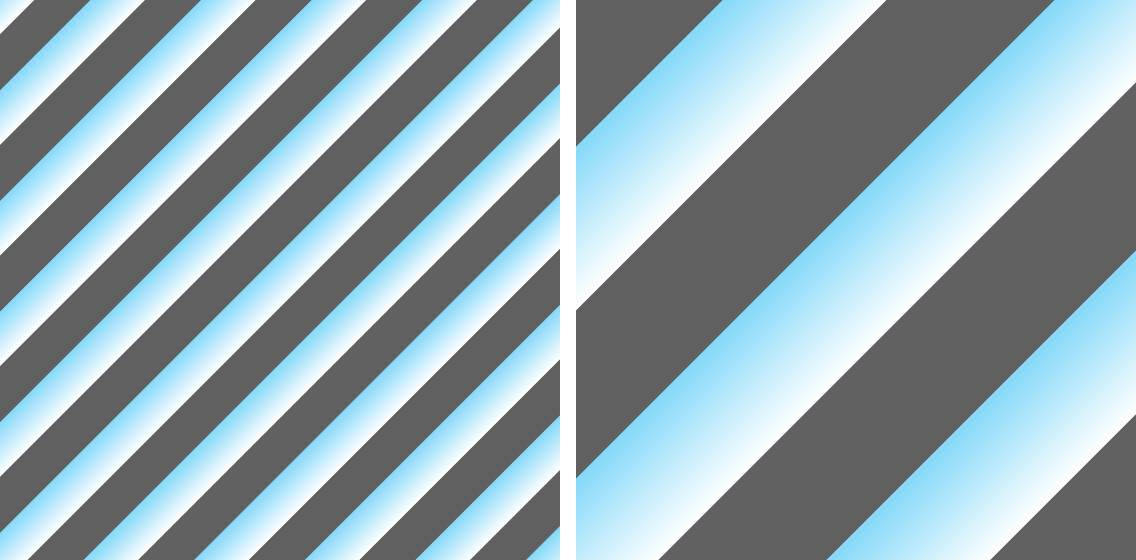
Left: the whole. Right: its middle third, enlarged.
Reproduce this pattern procedurally as a Shadertoy shader.

```glsl
#define REPEATS 5.062      // stripes along one canvas side
#define FIRST_EDGE 0.1613  // blue edge of the first full stripe, from the top left
#define BAND_SHARE 0.4935  // part of each repeat taken by the light band
#define EDGE_PIXELS 1.2    // width of the smoothed edge
#define GREY vec3(0.376, 0.376, 0.376)
#define SKY vec3(0.515, 0.847, 0.973)
#define WHITE vec3(1.0, 1.0, 1.0)

// Coverage of a band centred at zero, from its signed distance
float bandCoverage(float dist, float softness) {
    return 1.0 - smoothstep(-0.5 * softness, 0.5 * softness, dist);
}

void mainImage(out vec4 fragColor, in vec2 fragCoord) {
    vec2 uv = fragCoord / iResolution.y;

    // Position across the diagonal, measured from the top left corner
    float diagonal = uv.x + 1.0 - uv.y;
    float bandCentre = 0.5 * BAND_SHARE;
    float repeatPos = (diagonal - FIRST_EDGE) * REPEATS - bandCentre;
    float offset = fract(repeatPos + 0.5) - 0.5;

    // Linear sky-to-white ramp inside the band
    float ramp = clamp(offset / BAND_SHARE + 0.5, 0.0, 1.0);
    vec3 bandColor = mix(SKY, WHITE, ramp);

    // One pixel across the diagonal, in repeat units
    float pixel = sqrt(2.0) * REPEATS / iResolution.y;
    float coverage = bandCoverage(abs(offset) - bandCentre, EDGE_PIXELS * pixel);

    fragColor = vec4(mix(GREY, bandColor, coverage), 1.0);
}
```
